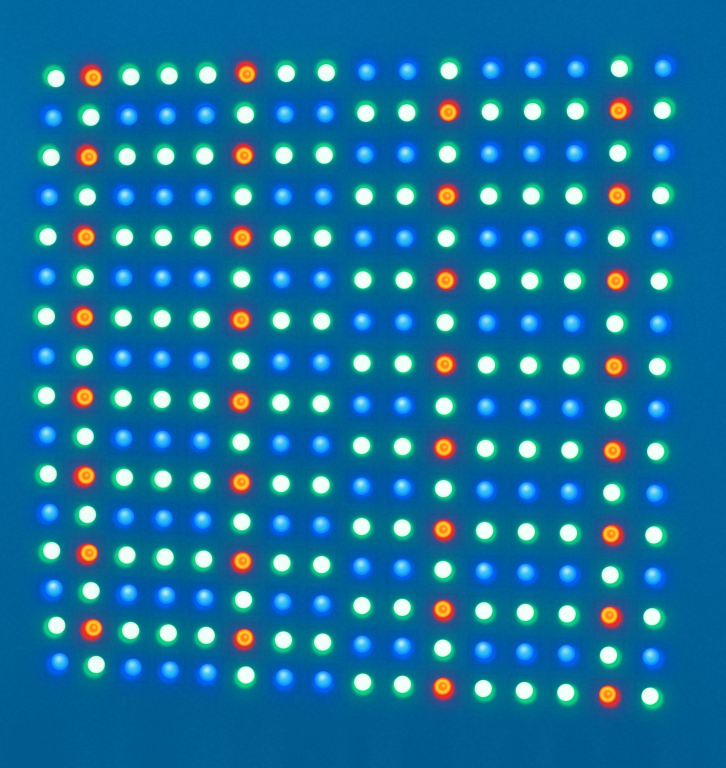
Write a WebGL 2 fragment shader that draws this pattern.

```glsl
#version 300 es
precision highp float;
// A glowing 16 x 16 board of white, blue and orange lamps on a blue panel.
// A bent grid is inverted per pixel to find the nearest lamp; then the halos,
// lenses and highlights of the 3 x 3 lamps around it are layered.

uniform vec2 u_resolution;
out vec4 fragColor;

const float COUNT = 16.0;          // lamps across and down
const float RADIUS = 0.0112;       // lens radius, in canvas heights
const float RIM_WIDTH = 0.32;      // tight glow, in lens radii
const float HALO_WIDTH = 1.9;      // wide glow, in lens radii
const float HALO_SHIFT = 0.28;     // outward lean of the glow at the sides
const float PACKAGE_SIZE = 1.75;   // half side of the square lamp housing
const float GRAIN = 0.018;

const vec3 PANEL = vec3(0.005, 0.365, 0.565);
const vec3 PANEL_EDGE = vec3(0.005, 0.395, 0.625);
const vec3 PANEL_LOW = vec3(0.0, 0.365, 0.57);
const vec3 WHITE = vec3(0.95, 1.0, 0.98);
const vec3 GREEN_RIM = vec3(0.06, 0.83, 0.52);
const vec3 GREEN_HALO = vec3(0.0, 0.52, 0.50);
const vec3 CYAN = vec3(0.14, 0.72, 0.97);
const vec3 BLUE_RIM = vec3(0.0, 0.38, 0.97);
const vec3 BLUE_HALO = vec3(0.0, 0.31, 0.79);
const vec3 YELLOW = vec3(1.0, 0.80, 0.20);
const vec3 ORANGE = vec3(1.0, 0.50, 0.06);
const vec3 RED_RIM = vec3(0.96, 0.16, 0.16);
const vec3 RED_HALO = vec3(0.36, 0.25, 0.53);

float hash(vec2 p) {
    vec3 q = fract(vec3(p.xyx) * 0.1031);
    q += dot(q, q.yzx + 33.33);
    return fract((q.x + q.y) * q.z);
}

float noise(vec2 p) {
    vec2 i = floor(p), f = fract(p);
    f = f * f * (3.0 - 2.0 * f);
    return mix(mix(hash(i), hash(i + vec2(1, 0)), f.x),
               mix(hash(i + vec2(0, 1)), hash(i + vec2(1, 1)), f.x), f.y);
}

// Bent board: g in -1..1 (down is positive) to canvas heights from the top left.
vec2 boardPoint(vec2 g) {
    float u = g.x, v = g.y, w = v * v;
    vec2 middle = vec2(0.4447 - 0.0023 * v + 0.0042 * w,
                       0.4993 + 0.4027 * v - 0.0088 * w - 0.0065 * v * w);
    vec2 slope = vec2(0.3976 - 0.0055 * v - 0.0079 * w, 0.0078 + 0.0146 * v);
    vec2 bend = vec2(0.0132 - 0.0007 * v + 0.0031 * w, -0.0020 - 0.0020 * v + 0.0013 * w);
    return middle + slope * u + bend * u * u;
}

// 0 = blue, 1 = white, 2 = orange; the right half swaps its rows and mirrors.
int lampKind(vec2 id) {
    float rightHalf = step(8.0, id.x);
    int accent = mod(id.x, 4.0) == 1.0 + rightHalf ? 1 : 0;
    return accent + (mod(id.y + rightHalf, 2.0) < 0.5 ? 1 : 0);
}

vec3 lensColor(int kind, vec2 q, float vary) {
    float d = length(q);
    if (kind == 1) return mix(WHITE, vec3(0.72, 1.0, 0.88), smoothstep(0.72, 1.05, d));
    if (kind == 0) {
        vec3 c = mix(CYAN, vec3(0.04, 0.52, 1.0), smoothstep(0.45, 1.0, d));
        float shine = exp(-dot(q - vec2(-0.12, -0.3), q - vec2(-0.12, -0.3)) * 5.0);
        return mix(c, WHITE, shine * (0.5 + 0.25 * vary));
    }
    float ring = exp(-pow((d - 0.66) / 0.2, 2.0));
    float chip = exp(-dot(q - vec2(0.08, -0.08), q - vec2(0.08, -0.08)) * 22.0);
    vec3 c = mix(ORANGE, YELLOW, max(ring, chip));
    return mix(c, vec3(1.0, 0.32, 0.08), smoothstep(0.8, 1.05, d));
}

void main() {
    vec2 p = gl_FragCoord.xy / u_resolution.y;
    p.y = 1.0 - p.y;
    float pixel = 1.0 / (u_resolution.y * RADIUS);

    // Board coordinates by fixed-point inversion
    vec2 g = vec2(0.0);
    for (int i = 0; i < 6; i++)
        g = clamp(g + (p - boardPoint(g)) / 0.4, -1.3, 1.3);

    // Panel: brighter border, soft clouds, faint streaks at the foot
    float border = smoothstep(0.8, 1.15, max(abs(g.x), abs(g.y)));
    vec3 color = mix(PANEL, mix(PANEL_EDGE, PANEL_LOW, smoothstep(0.1, 1.0, p.y)), border);
    color *= 0.97 + 0.06 * noise(p * 5.0);
    color += vec3(0.0, 0.03, 0.02) * exp(-p.x * 9.0) * (1.0 - p.y);
    color += 0.02 * (noise(vec2(p.x * 45.0, 3.0)) - 0.5) * smoothstep(0.88, 1.0, p.y);

    // Lamps around this point
    vec2 cell = floor((g + 1.0) * 0.5 * (COUNT - 1.0) + 0.5);
    for (int k = 0; k < 9; k++) {
        vec2 id = cell + vec2(k % 3 - 1, k / 3 - 1);
        if (any(lessThan(id, vec2(0.0))) || any(greaterThan(id, vec2(COUNT - 1.0)))) continue;
        vec2 at = id * 2.0 / (COUNT - 1.0) - 1.0;
        vec2 q = (p - boardPoint(at)) / RADIUS;
        float vary = hash(id + 7.0), d = length(q);
        float dGlow = length(q - at * HALO_SHIFT);
        int kind = lampKind(id);
        vec3 rim = kind == 0 ? BLUE_RIM : kind == 1 ? GREEN_RIM : RED_RIM;
        vec3 halo = kind == 0 ? BLUE_HALO : kind == 1 ? GREEN_HALO : RED_HALO;

        float housing = abs(max(abs(q.x), abs(q.y)) - PACKAGE_SIZE);
        color *= 1.0 - 0.035 * (1.0 - smoothstep(0.0, 0.12 + pixel, housing));
        float wide = exp(-pow(dGlow / HALO_WIDTH, 2.0));
        float tight = exp(-pow(max(dGlow - 1.0, 0.0) / RIM_WIDTH, 2.0));
        color = mix(color, halo, wide * (0.8 + 0.2 * vary));
        color = mix(color, rim, tight * (0.8 + 0.15 * vary));
        float soft = max(0.09, pixel * 0.7);
        color = mix(color, lensColor(kind, q, vary), 1.0 - smoothstep(1.0 - soft, 1.0 + soft, d));
    }
    color += GRAIN * (noise(p * 420.0) - 0.5);
    fragColor = vec4(clamp(color, 0.0, 1.0), 1.0);
}
```
